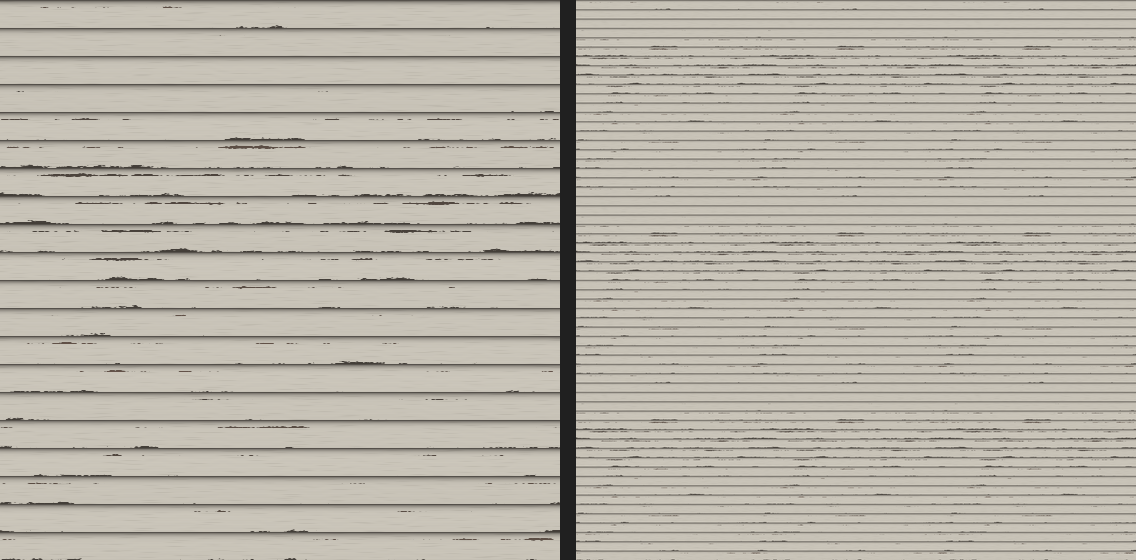
Left, the tile; right, the same tile 3 across and 3 down.
This texture is drawn by a Shadertoy shader. Its source:

```glsl
// Twenty weathered lap-siding boards in warm grey paint, each shaded by the board above.
// Paint flakes off in two strips per board: layered sines place the worn stretches,
// stretched cellular noise breaks them into ragged slivers. Everything wraps at the edges.

const float TAU = 6.2831853;
const float BOARDS = 20.0;

float hash(vec2 p) {
    uvec2 q = uvec2(ivec2(p)) * uvec2(1597u, 3812u) + uvec2(71u, 113u);
    uint n = (q.x ^ (q.y * 2654u)) * 74781u;
    n = (n ^ (n >> 15)) * 277803u;
    n ^= n >> 13;
    return float(n & 65535u) / 65535.0;
}

// Distance to the nearest scattered point, repeating after one canvas
float cellular(vec2 uv, vec2 grid) {
    vec2 p = uv * grid;
    vec2 base = floor(p);
    float nearest = 2.0;
    for (int y = -1; y <= 1; y++) {
        for (int x = -1; x <= 1; x++) {
            vec2 cell = base + vec2(x, y);
            vec2 id = mod(cell, grid);
            vec2 point = cell + vec2(hash(id), hash(id + 613.0));
            nearest = min(nearest, length(p - point));
        }
    }
    return nearest;
}

// Sines of whole-number frequency with a random phase for each seed
float layeredSines(float x, float seed) {
    float sum = 0.0;
    for (int i = 0; i < 5; i++) {
        float k = float(i);
        float frequency = exp2(k) + floor(2.0 * hash(vec2(seed, k + 40.0)));
        sum += sin(TAU * (frequency * x + hash(vec2(seed, k)))) / (1.0 + 0.25 * k);
    }
    return sum;
}

// Bare wood within a strip of the given half height
float chips(float amount, float flake, float offset, float halfHeight) {
    return smoothstep(0.0, 0.28, amount - flake - abs(offset) / halfHeight);
}

void mainImage(out vec4 fragColor, in vec2 fragCoord) {
    vec2 uv = fract(fragCoord / iResolution.xy);
    float row = floor((1.0 - uv.y) * BOARDS);   // counted from the top
    float depth = fract((1.0 - uv.y) * BOARDS); // 0 under the lap, 1 at the lower lip
    float blur = 0.6 * BOARDS / iResolution.y;

    // Painted face with faint wavy grain
    vec3 color = vec3(0.79, 0.77, 0.725) + 0.012 * (hash(vec2(row, 90.0)) - 0.5);
    float wave = layeredSines(uv.x, row + 200.0);
    float grain = sin(depth * 41.0 + 0.7 * wave + row) * sin(depth * 67.0 - 0.9 * wave);
    color += 0.007 * grain + 0.012 * (0.5 - depth);
    color -= 0.035 * smoothstep(0.22, 0.05, cellular(uv, vec2(9.0, 180.0)));

    // Wear differs by board: sound near the top, worst above the middle
    float wear = 0.45 - 0.4 * exp(-pow((row - 2.0) / 1.4, 2.0))
               + 0.25 * exp(-pow((row - 6.7) / 2.8, 2.0))
               + 0.16 * (hash(vec2(row, 77.0)) - 0.5);
    float flake = 0.6 * cellular(uv, vec2(44.0, 260.0))
                + 0.5 * cellular(uv, vec2(130.0, 400.0)) - 0.25;
    float amount = 1.5 * wear - 0.65;
    float upper = chips(amount - 0.05 + 0.3 * layeredSines(uv.x, row + 20.0), flake, depth - 0.26, 0.065);
    float lower = chips(amount + 0.3 * layeredSines(uv.x, row + 60.0), flake, depth - 1.0, 0.13);
    vec3 bareWood = mix(vec3(0.22, 0.20, 0.18), vec3(0.36, 0.29, 0.25), hash(vec2(row, 31.0)) * upper);
    color = mix(color, bareWood, 0.92 * max(upper, lower));

    // Soft shadow below the lap, with a thin dark joint
    float shadow = 0.55 * exp(-pow(depth / 0.11, 1.3)) + 0.1 * smoothstep(0.06, 0.02, depth);
    shadow *= smoothstep(-blur, blur, depth);
    shadow += 0.65 * smoothstep(-blur, blur, depth - 1.0);
    color *= 1.0 - shadow * vec3(0.98, 1.0, 1.01);

    fragColor = vec4(color, 1.0);
}
```
